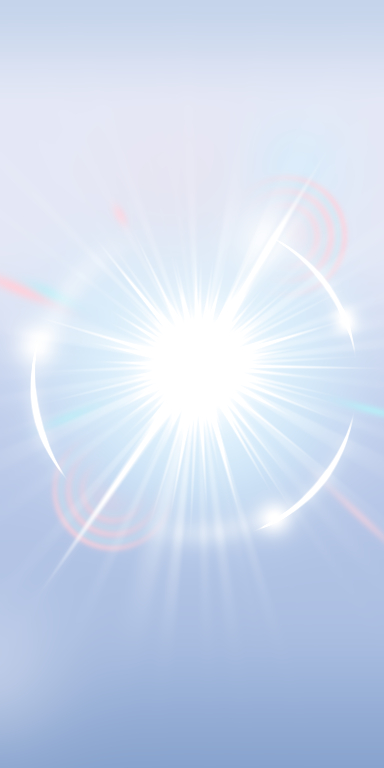
A WebGL 1 fragment shader for this background:

```glsl
precision highp float;
uniform vec2 u_resolution;

// Layout: canvas is 1 wide and 2 high
const vec2 CORE = vec2(0.516, 1.049);
const vec2 RING_CENTER = vec2(0.508, 1.010);
const float RING_RADIUS = 0.422;
const vec2 GHOST_TOP = vec2(0.745, 1.385);
const vec2 GHOST_LOW = vec2(0.295, 0.725);
const float GHOST_RADIUS = 0.152;
const int RAY_COUNT = 56;

// Palette
const vec3 SKY_TOP = vec3(0.77, 0.83, 0.92);
const vec3 SKY_PALE = vec3(0.895, 0.91, 0.965);
const vec3 SKY_MID = vec3(0.75, 0.80, 0.92);
const vec3 SKY_LOW = vec3(0.68, 0.755, 0.89);
const vec3 SKY_BASE = vec3(0.52, 0.63, 0.80);
const vec3 HALO = vec3(0.82, 0.93, 0.99);
const vec3 PINK = vec3(1.0, 0.82, 0.86);
const vec3 AQUA = vec3(0.72, 0.94, 0.97);
const vec3 WHITE = vec3(1.0);

float pixel;

float hash(float n) {
  return fract(sin(n * 12.9898) * 43758.547);
}

vec2 gradient(vec2 cell) {
  float a = 6.28318 * hash(dot(cell, vec2(1.0, 57.31)));
  return vec2(cos(a), sin(a));
}

float gradientNoise(vec2 p) {
  vec2 i = floor(p), f = fract(p);
  vec2 u = f * f * (3.0 - 2.0 * f), e = vec2(1.0, 0.0);
  float low = mix(dot(gradient(i), f), dot(gradient(i + e), f - e), u.x);
  float high = mix(dot(gradient(i + e.yx), f - e.yx), dot(gradient(i + 1.0), f - 1.0), u.x);
  return mix(low, high, u.y);
}

float glow(vec2 p, vec2 center, float radius) {
  vec2 d = (p - center) / radius;
  return exp(-dot(d, d));
}

// Tapered beam from the origin; angle in degrees
float ray(vec2 q, float angle, float reach, float width) {
  vec2 dir = vec2(cos(radians(angle)), sin(radians(angle)));
  float t = dot(q, dir) / reach;
  float across = abs(q.x * dir.y - q.y * dir.x);
  float w = width * clamp(1.1 - t, 0.0, 1.0) + pixel;
  return (1.0 - smoothstep(0.0, w, across)) * smoothstep(0.0, 0.1, t) * (1.0 - smoothstep(0.45, 1.0, t));
}

// Short coloured segment lying along a radius
float prism(vec2 q, float angle, float dist, vec2 size) {
  vec2 dir = vec2(cos(radians(angle)), sin(radians(angle)));
  vec2 local = vec2(dot(q, dir) - dist, q.x * dir.y - q.y * dir.x);
  return glow(local, vec2(0.0), size.x) * exp(-pow(local.y / size.y, 2.0));
}

// Angular falloff around a direction, 1 at its centre
float sector(vec2 q, float angle, float spread) {
  vec2 dir = vec2(cos(radians(angle)), sin(radians(angle)));
  float away = acos(clamp(dot(q, dir) / max(length(q), 0.001), -1.0, 1.0));
  return 1.0 - smoothstep(0.0, radians(spread), away);
}

float crescent(vec2 q, float angle, float spread, float width) {
  float s = sector(q, angle, spread);
  float d = abs(length(q) - RING_RADIUS);
  float edge = 1.0 - smoothstep(width * s * 0.4, width * s + pixel, d);
  return edge * smoothstep(0.0, 0.25, s) + 0.3 * s * exp(-d * d / 0.0007);
}

vec3 sky(vec2 p) {
  vec3 c = mix(SKY_BASE, SKY_LOW, smoothstep(-0.1, 0.46, p.y));
  c = mix(c, SKY_MID, smoothstep(0.4, 0.95, p.y));
  c = mix(c, SKY_PALE, smoothstep(0.85, 1.4, p.y));
  c = mix(c, SKY_TOP, smoothstep(1.7, 2.02, p.y));
  return mix(c, SKY_PALE, 0.4 * glow(p, vec2(-0.03, 0.25), 0.2));
}

// Nested lens rings, pink outside and aqua inside
vec3 ghost(vec3 c, vec2 p, vec2 center, float angle) {
  vec2 q = p - center;
  float side = sector(q, angle, 145.0);
  c = mix(c, PINK, 0.22 * side * (1.0 - smoothstep(0.12, 0.16, length(q))));
  for (int i = 0; i < 3; i++) {
    float d = length(q) - GHOST_RADIUS + 0.036 * float(i);
    float strength = side * (0.65 - 0.14 * float(i));
    c = mix(c, PINK, strength * exp(-d * d / 0.00010));
    c = mix(c, AQUA, 0.5 * strength * exp(-pow((d + 0.016) / 0.010, 2.0)));
  }
  return c;
}

void main() {
  float scale = min(u_resolution.x, 0.5 * u_resolution.y);
  pixel = 1.0 / scale;
  vec2 p = (gl_FragCoord.xy - 0.5 * u_resolution) / scale + vec2(0.5, 1.0);
  vec2 q = p - CORE, r = p - RING_CENTER;
  float d = length(q);
  vec2 dir = q / max(d, 0.001);

  // Sky and broad halo
  vec3 color = sky(p);
  color = mix(color, HALO, 0.9 * exp(-pow(d / 0.42, 4.0)));
  color = mix(color, HALO, 0.6 * glow(p, vec2(0.77, 1.56), 0.13));
  color = mix(color, PINK, 0.18 * glow(p, vec2(0.47, 1.45), 0.22));

  // Lens ghosts and prism streaks
  color = ghost(color, p, GHOST_TOP, 15.0);
  color = ghost(color, p, GHOST_LOW, 235.0);
  color = mix(color, PINK, 0.9 * prism(q, 157.0, 0.51, vec2(0.11, 0.018)));
  color = mix(color, AQUA, 0.7 * prism(q, 154.0, 0.42, vec2(0.07, 0.016)));
  color = mix(color, PINK, 0.7 * prism(q, 117.5, 0.44, vec2(0.03, 0.016)));
  color = mix(color, AQUA, 0.8 * prism(q, -14.5, 0.47, vec2(0.09, 0.012)));
  color = mix(color, PINK, 0.5 * prism(q, -43.0, 0.58, vec2(0.12, 0.012)));
  color = mix(color, AQUA, 0.6 * prism(q, 202.0, 0.36, vec2(0.08, 0.016)));

  // Soft and sharp rays
  float shafts = smoothstep(-0.05, 0.45, gradientNoise(dir * 13.0 + 4.0));
  float light = 0.4 * shafts * exp(-pow(d / 0.43, 2.0));
  light += 0.2 * shafts * sector(q, 270.0, 38.0) * (1.0 - smoothstep(0.4, 0.8, d));
  for (int i = 0; i < RAY_COUNT; i++) {
    float n = float(i);
    float angle = (n + 0.9 * hash(n + 3.0)) * 360.0 / float(RAY_COUNT);
    float reach = mix(0.2, 0.48, hash(n + 71.0));
    light += mix(0.25, 0.8, hash(n + 29.0)) * ray(q, angle, reach, 0.007);
  }
  light += 0.9 * ray(q, 59.0, 0.69, 0.020) + 0.9 * ray(q, 235.3, 0.76, 0.020);
  light += 0.8 * ray(q, 129.0, 0.46, 0.009) + 0.8 * ray(q, 285.5, 0.43, 0.009);
  light += 0.7 * ray(q, -1.0, 0.50, 0.006) + 0.7 * ray(q, 17.0, 0.42, 0.008);

  // Broken outer ring and its hot spots
  light += crescent(r, 193.0, 28.0, 0.010) + 0.9 * crescent(r, -40.0, 32.0, 0.010);
  light += 0.8 * crescent(r, 35.0, 30.0, 0.008);
  light += 0.35 * (sector(r, 145.0, 42.0) + sector(r, -82.0, 36.0)) * exp(-pow((length(r) - 0.40) / 0.035, 2.0));
  light += 0.85 * glow(p, vec2(0.092, 1.10), 0.055) + 0.9 * glow(p, vec2(0.90, 1.165), 0.032);
  light += 0.85 * glow(p, vec2(0.715, 0.65), 0.045) + 0.6 * glow(p, vec2(0.69, 1.38), 0.085);

  // White core
  light += 1.4 * glow(q, vec2(0.0), 0.12) + 0.55 * glow(q, vec2(0.0), 0.24);
  gl_FragColor = vec4(mix(color, WHITE, clamp(light, 0.0, 1.0)), 1.0);
}
```
